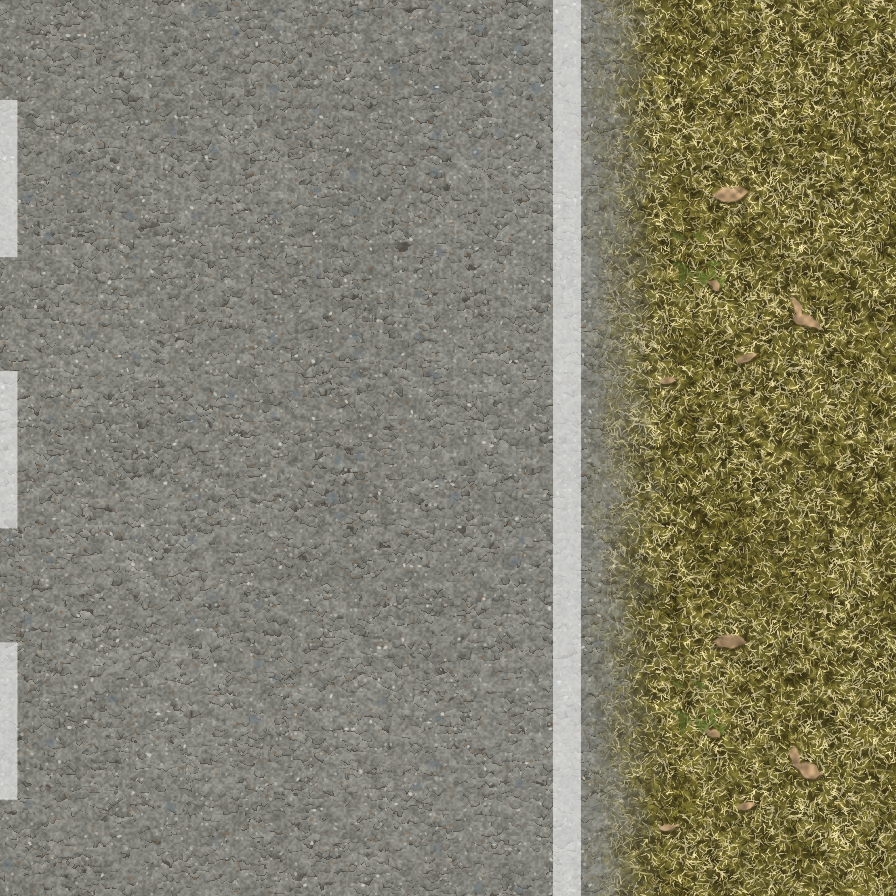
Write a WebGL 2 fragment shader that draws this texture.

```glsl
#version 300 es
precision highp float;
// Top view of an asphalt lane with painted markings beside a dry grass verge.
// Asphalt is shaded cellular stones with chips; grass is layered bent strands
// on wrapped grids, repeating every half canvas vertically.
uniform vec2 u_resolution;
out vec4 fragColor;

// Layout, in canvas units
const vec2 EDGE_LINE = vec2(0.6172, 0.6484);
const vec2 DASH_HALF = vec2(0.0195, 0.0878);
const float DASH_PERIOD = 0.3027, DASH_CENTRE = 0.498;
const vec2 VERGE = vec2(0.64, 0.75);
const float GRASS_PERIOD = 0.5, PAINT_OPACITY = 0.62, STONE_CELLS = 105.0;
const int STRAND_LAYERS = 6;
// Colours
const vec3 ASPHALT = vec3(0.507, 0.507, 0.478), CREVICE = vec3(0.27, 0.25, 0.22);
const vec3 PAINT = vec3(0.96), QUARTZ = vec3(0.80, 0.79, 0.75);
const vec3 RUST = vec3(0.50, 0.40, 0.31), SLATE = vec3(0.42, 0.46, 0.49);
const vec3 SOIL = vec3(0.23, 0.20, 0.09), OLIVE = vec3(0.50, 0.47, 0.21);
const vec3 STRAW = vec3(0.66, 0.60, 0.40), PALE = vec3(0.88, 0.83, 0.64);
const vec3 WEED = vec3(0.37, 0.44, 0.18), LEAF = vec3(0.74, 0.61, 0.47);
// Fallen leaves: x, y within the grass period, angle, half length
const vec4 LEAVES[6] = vec4[6](
  vec4(0.814, 0.283, 0.05, 0.020), vec4(0.889, 0.156, 1.9, 0.013),
  vec4(0.901, 0.141, -0.35, 0.019), vec4(0.795, 0.182, -0.5, 0.010),
  vec4(0.833, 0.101, 0.3, 0.012), vec4(0.746, 0.077, 0.2, 0.011));

float hash(vec2 p) { return fract(sin(dot(p, vec2(127.1, 311.7))) * 43758.5453); }
vec2 hash2(vec2 p) { return vec2(hash(p), hash(p + 57.3)); }
mat2 turn(float a) { return mat2(cos(a), -sin(a), sin(a), cos(a)); }

// Value noise with even frequency, wrapped over the grass period
float noise(vec2 p, float cells) {
  vec2 g = p * cells, i = floor(g), f = fract(g);
  f = f * f * (3.0 - 2.0 * f);
  vec2 y = mod(i.y + vec2(0.0, 1.0), cells);
  return mix(mix(hash(vec2(i.x, y.x)), hash(vec2(i.x + 1.0, y.x)), f.x),
             mix(hash(vec2(i.x, y.y)), hash(vec2(i.x + 1.0, y.y)), f.x), f.y);
}

// Sparse ragged chips, one candidate per cell
float chips(vec2 p, float cells, float density, float radius) {
  vec2 g = p * cells, id = floor(g) + cells, r = hash2(id);
  vec2 q = turn(6.28 * r.y) * (fract(g) - mix(vec2(radius), vec2(1.0 - radius), r));
  float d = length(q * vec2(1.0, 1.0 + r.x)) + 0.2 * (noise(p, cells * 3.0) - 0.5);
  float soft = max(0.12, 0.6 * cells / u_resolution.y);
  return step(hash(id + 19.7), density) * (1.0 - smoothstep(-soft, soft, d - 0.75 * radius));
}

vec3 asphalt(vec2 p) {
  // Nearest and second nearest stone of a warped cell pattern
  vec2 warp = vec2(noise(p, 170.0), noise(p + 3.1, 170.0)) - 0.5;
  vec2 g = p * STONE_CELLS * vec2(0.85, 1.15) + 0.9 * warp, home = floor(g), offset, stone;
  float near = 9.0, second = 9.0;
  for (int k = 0; k < 9; k++) {
    vec2 id = home + vec2(k % 3, k / 3) - 1.0, q = g - id - hash2(id);
    float d = length(q);
    second = min(second, max(near, d));
    if (d < near) { near = d; offset = q; stone = id; }
  }
  vec2 r = hash2(stone + 8.3);
  float rim = 1.0 - smoothstep(0.0, 0.3, second - near);
  float coarse = noise(p, 64.0) - noise(p + vec2(0.002, 0.005), 64.0);
  float grain = 0.6 * noise(p, 260.0) + 0.6 * noise(p + 5.0, 470.0) - 0.6;
  float shade = 0.11 * (r.x - 0.5) + 0.16 * offset.y * r.y + 0.36 * grain + 0.12 * coarse;
  vec3 c = ASPHALT * (1.02 + shade + 0.06 * (noise(p, 10.0) - 0.5));
  c = mix(c, CREVICE, 0.75 * rim * smoothstep(0.05, -0.4, offset.y) * smoothstep(0.3, 0.8, r.y));
  c = mix(c, SLATE, 0.5 * chips(p, 44.0, 0.06, 0.32));
  c = mix(c, RUST, 0.5 * chips(p, 122.0, 0.10, 0.36));
  c = mix(c, QUARTZ, 0.55 * chips(p, 180.0, 0.09, 0.40));
  return mix(c, QUARTZ * 1.08, 0.75 * chips(p, 110.0, 0.025, 0.30));
}

// One layer of short bent blades, painted over the colour below
vec3 strands(vec3 c, vec2 p, float cells, float layer, float clump) {
  vec2 g = p * cells, home = floor(g);
  float soft = 0.5 * cells / u_resolution.y;
  for (int k = 0; k < 9; k++) {
    vec2 id = home + vec2(k % 3, k / 3) - 1.0;
    vec2 key = vec2(id.x, mod(id.y, cells * GRASS_PERIOD)) + layer * 13.7;
    vec2 r = hash2(key), s = hash2(key + 101.9), q = turn(6.28 * s.x) * (g - id - r);
    q.y += 1.2 * (r.x - 0.5) * q.x * q.x;
    float d = length(vec2(max(abs(q.x) - 0.2 - 0.3 * r.y, 0.0), q.y));
    float cover = 1.0 - smoothstep(-0.5 * soft, soft, d - 0.055);
    float tone = s.y + 0.9 * (clump - 0.5) + 0.02 * layer;
    vec3 blade = mix(mix(SOIL, OLIVE, smoothstep(0.0, 0.35, tone)), STRAW, smoothstep(0.3, 0.6, tone));
    c = mix(c, mix(blade, PALE, smoothstep(0.55, 0.9, tone)), 0.85 * cover);
  }
  return c;
}

// Pointed oval coverage around the origin
float oval(vec2 q, float angle, float size) {
  q = turn(angle) * q / size;
  return 1.0 - smoothstep(-0.08, 0.08, abs(q.y) - 0.36 * (1.0 - q.x * q.x));
}

vec3 grass(vec2 p) {
  float clump = 0.4 * noise(p, 18.0) + 0.6 * noise(p, 70.0);
  vec3 c = mix(SOIL, OLIVE, noise(p, 150.0));
  for (int k = 0; k < STRAND_LAYERS; k++) c = strands(c, p, 74.0 + 14.0 * float(k), float(k), clump);
  // Shaded gaps between tufts
  c *= mix(0.62, 1.3, 0.5 * noise(p, 130.0) + 0.5 * noise(p + 2.0, 280.0));
  vec2 t = vec2(p.x, mod(p.y, GRASS_PERIOD));
  for (int k = 0; k < 12; k++) { // Weed cluster
    vec2 r = hash2(vec2(k, 7.0)), q = t - vec2(0.775, 0.207) - (r - 0.5) * vec2(0.065, 0.07);
    c = mix(c, WEED * (0.7 + 0.5 * r.x), 0.6 * oval(q, 6.28 * r.y, 0.009));
  }
  for (int k = 0; k < 6; k++) { // Fallen leaves over their shadows
    vec4 l = LEAVES[k];
    vec2 q = t - l.xy + 0.006 * (noise(p, 120.0) - 0.5);
    c = mix(c, SOIL, 0.7 * oval(q + vec2(-0.001, 0.004), l.z, l.w));
    c = mix(c, LEAF * (0.7 + 0.6 * noise(p, 160.0)), 0.85 * oval(q, l.z, l.w));
  }
  return c;
}

void main() {
  vec2 p = gl_FragCoord.xy / u_resolution;
  float aa = 0.6 / u_resolution.x;
  vec3 c = asphalt(p);
  float ragged = 0.02 * (noise(p, 38.0) - 0.5) + 0.03 * (noise(p, 190.0) - 0.5);
  if (p.x > EDGE_LINE.y) c = mix(c, grass(p), smoothstep(VERGE.x, VERGE.y, p.x + ragged));
  // Solid edge line and dashed centre line
  float solid = smoothstep(-aa, aa, p.x - EDGE_LINE.x) * smoothstep(-aa, aa, EDGE_LINE.y - p.x);
  float dashY = abs(fract((p.y - DASH_CENTRE) / DASH_PERIOD + 0.5) - 0.5) * DASH_PERIOD;
  float dash = smoothstep(-aa, aa, DASH_HALF.x - p.x) * smoothstep(-aa, aa, DASH_HALF.y - dashY);
  fragColor = vec4(mix(c, PAINT, PAINT_OPACITY * max(solid, dash)), 1.0);
}
```
